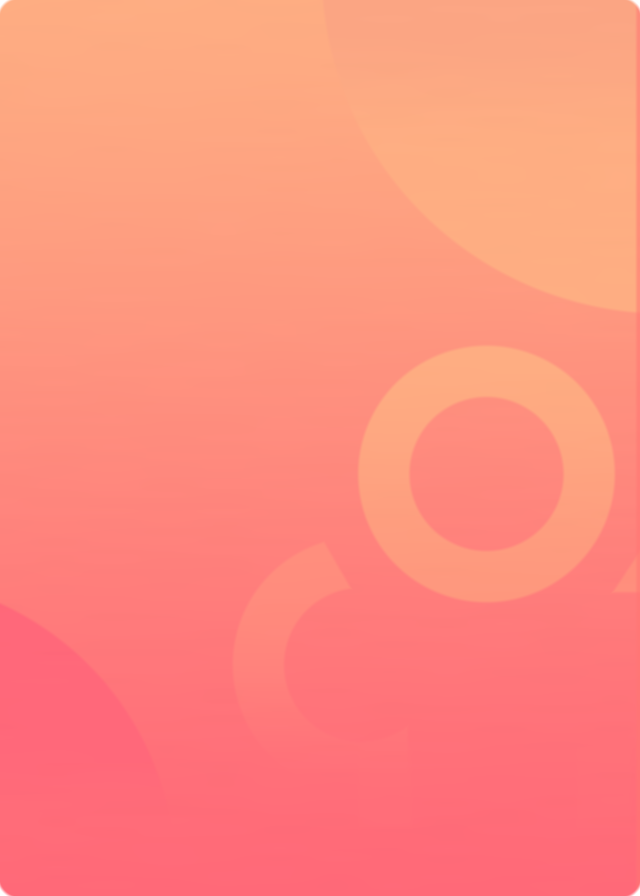
Give the GLSL for this background, as a Shadertoy shader.

```glsl
// Rounded card with a peach-to-pink gradient, corner discs and soft rings.
#define PEACH vec3(0.995, 0.686, 0.512)
#define PINK vec3(1.000, 0.406, 0.470)
#define APRICOT vec3(0.996, 0.680, 0.510)
#define DUSTY vec3(0.985, 0.648, 0.515)
#define CORAL vec3(1.000, 0.408, 0.478)
#define RING_RADIUS 0.1146
#define RING_HALF_WIDTH 0.0286
#define CORNER_RADIUS 0.022
#define EDGE_SOFTNESS 0.0024
#define GRAIN_CELLS vec2(16.0, 96.0)
#define GRAIN_STRENGTH 0.005

float hash(vec2 cell) {
    return fract(sin(dot(cell, vec2(12.9898, 78.233))) * 43758.5453);
}

// Smooth value noise in 0..1.
float noise(vec2 p) {
    vec2 cell = floor(p);
    vec2 f = smoothstep(0.0, 1.0, fract(p));
    float low = mix(hash(cell), hash(cell + vec2(1.0, 0.0)), f.x);
    float high = mix(hash(cell + vec2(0.0, 1.0)), hash(cell + 1.0), f.x);
    return mix(low, high, f.y);
}

// Coverage of a signed distance with a gently softened edge.
float cover(float d) {
    float soft = max(EDGE_SOFTNESS, 0.9 / iResolution.y);
    return 1.0 - smoothstep(-soft, soft, d);
}

float disc(vec2 p, vec2 center, float radius) {
    return length(p - center) - radius;
}

float ring(vec2 p, vec2 center) {
    return abs(length(p - center) - RING_RADIUS) - RING_HALF_WIDTH;
}

float box(vec2 p, vec2 center, vec2 halfSize, float radius) {
    vec2 q = abs(p - center) - halfSize + radius;
    return length(max(q, 0.0)) + min(max(q.x, q.y), 0.0) - radius;
}

void mainImage(out vec4 fragColor, in vec2 fragCoord) {
    // Heights run from 0 to 1; widths use the same unit.
    vec2 p = fragCoord / iResolution.y;
    float width = iResolution.x / iResolution.y;
    float depth = 1.0 - p.y;

    // Vertical gradient
    vec3 color = mix(PEACH, PINK, smoothstep(-0.13, 1.11, depth));

    // Upper right disc, brighter towards its lower rim
    vec3 discColor = mix(DUSTY, APRICOT, smoothstep(0.02, 0.18, depth));
    color = mix(color, discColor, cover(disc(p, vec2(0.742, 1.033), 0.383)));

    // Lower left disc, fading into the base
    float fade = smoothstep(0.06, 0.17, p.y);
    color = mix(color, CORAL, fade * cover(disc(p, vec2(-0.137, 0.023), 0.333)));

    // Plain closed ring
    vec3 ringColor = mix(APRICOT, vec3(0.995, 0.590, 0.490), smoothstep(0.37, 0.70, depth));
    color = mix(color, ringColor, cover(ring(p, vec2(0.543, 0.471))));

    // Open arc with a slanted upper end, fading downwards
    vec2 arcCenter = vec2(0.403, 0.258);
    float slant = dot(p - vec2(0.362, 0.3945), vec2(0.866, 0.5));
    float arc = max(ring(p, arcCenter), min(slant, p.y - arcCenter.y));
    arc = max(arc, p.x - 0.455);
    float arcFade = smoothstep(0.11, 0.40, p.y);
    color = mix(color, vec3(1.0, 0.555, 0.490), arcFade * cover(arc));

    // Slanted sliver at the right side
    float sliver = max(dot(p - vec2(0.686, 0.342), vec2(-0.83, 0.55)), 0.339 - p.y);
    color = mix(color, vec3(1.0, 0.575, 0.490), 0.8 * cover(sliver));

    // Two faint patches near the base
    for (int i = 0; i < 2; i++) {
        vec2 center = vec2(0.430 + 0.244 * float(i), 0.121);
        float patchCover = cover(box(p, center, vec2(0.030, 0.045), 0.0));
        color = mix(color, vec3(1.0, 0.480, 0.475), 0.08 * patchCover);
    }

    // Fine broken tone bands and the thin pink right rim
    color += GRAIN_STRENGTH * (noise(p * GRAIN_CELLS) - 0.5);
    color = mix(color, vec3(1.0, 0.46, 0.45), 0.55 * cover(width - 0.004 - p.x));

    // Rounded card on white, grown slightly so its straight sides stay solid
    vec2 halfCard = 0.5 * vec2(width, 1.0);
    float card = box(p, halfCard, halfCard + EDGE_SOFTNESS, CORNER_RADIUS + EDGE_SOFTNESS);
    color = mix(vec3(1.0), color, cover(card));
    fragColor = vec4(color, 1.0);
}
```
